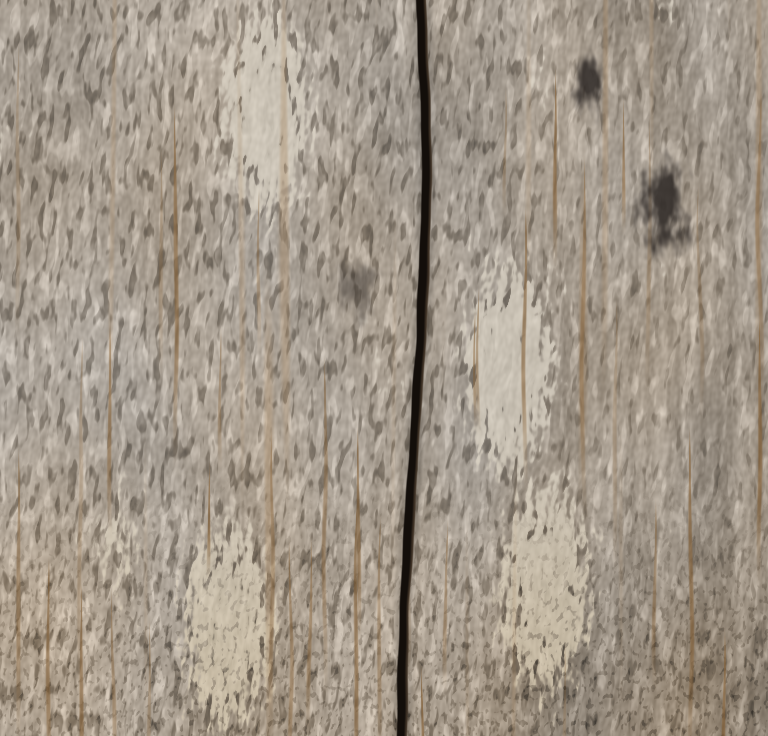
Give the GLSL for this texture, as a WebGL 2 fragment shader.

```glsl
#version 300 es
precision highp float;
// Weathered wooden board: grey fibres flecked with dark and light dashes, pale worn
// patches, ochre resin streaks, smoky knots and one long vertical crack.
// Stretched gradient noise builds a tone that is tinted, then overlaid with the marks.

uniform vec2 u_resolution;
out vec4 fragColor;

const vec3 PALE  = vec3(0.82, 0.79, 0.735);
const vec3 OCHRE = vec3(0.53, 0.40, 0.25);
const vec3 SOOT  = vec3(0.17, 0.15, 0.14);
const vec3 VOID  = vec3(0.075, 0.055, 0.04);
const vec3 LIP   = vec3(0.30, 0.24, 0.18);

vec2 hash2(vec2 p) {
    vec3 q = fract(p.xyx * vec3(0.1031, 0.1030, 0.0973));
    q += dot(q, q.yzx + 33.33);
    return fract((q.xx + q.yz) * q.zy);
}

float corner(vec2 cell, vec2 offset) {
    float a = 6.2832 * hash2(cell).x;
    return dot(vec2(cos(a), sin(a)), offset);
}

// Gradient noise, roughly -1 to 1
float noise(vec2 p) {
    vec2 i = floor(p), f = fract(p);
    vec2 u = f * f * f * (f * (f * 6.0 - 15.0) + 10.0);
    vec2 e = vec2(0.0, 1.0);
    float low  = mix(corner(i, f), corner(i + e.yx, f - e.yx), u.x);
    float high = mix(corner(i + e, f - e), corner(i + e.yy, f - e.yy), u.x);
    return 1.4 * mix(low, high, u.y);
}

float fbm(vec2 p) {
    return noise(p) + 0.5 * noise(p * 2.1 + 17.3) + 0.25 * noise(p * 4.3 + 41.7);
}

// Short fibres with crisp edges; a higher level leaves fewer of them
float flecks(vec2 p, vec2 freq, float level) {
    float n = noise(p * freq + 60.0) + 0.5 * noise(p * freq * 2.1 + 97.0);
    return smoothstep(level, level + 0.42, n);
}

// One tapering streak per column, pointed at its top end
float streaks(vec2 p, float columns, float seed) {
    float x = p.x * columns + 0.10 * noise(vec2(p.x * 3.0, p.y * 5.0) + seed);
    float id = floor(x);
    vec2 h = hash2(vec2(id + 5.0, seed));
    vec2 k = hash2(vec2(id + 31.0, seed + 9.0));
    float below = 0.1 + 0.85 * h.y - p.y;
    float len = 0.15 + 0.4 * k.x;
    float width = columns * 0.0042 * (0.3 + 0.7 * smoothstep(0.0, 0.2, below));
    float line = 1.0 - smoothstep(0.25 * width, width, abs(x - id - 0.25 - 0.5 * h.x));
    float span = smoothstep(0.0, 0.04, below) * (1.0 - smoothstep(0.6 * len, len, below));
    return line * span * (0.35 + 0.65 * k.y);
}

float blob(vec2 p, vec2 centre, vec2 radius) {
    return 1.0 - length((p - centre) / radius);
}

// Worn areas alternate between both sides of the crack
float wornPatches(vec2 p, float ragged) {
    float field = 0.62 * noise(p * vec2(9.0, 5.5) + 3.0) - 0.42;
    for (int i = 0; i < 4; i++) {
        float k = float(i), side = mod(k, 2.0);
        vec2 centre = vec2(0.31 + 0.38 * side + 0.05 * floor(k / 2.0), 0.15 + 0.35 * k);
        centre.y = fract(centre.y);
        field = max(field, blob(p, centre, vec2(0.075, 0.17)) - 0.1);
    }
    return smoothstep(0.0, 0.22, field + 0.3 * ragged);
}

float knot(vec2 p, vec2 centre, vec2 radius) {
    float smoke = 0.45 * fbm(p * vec2(38.0, 20.0)) + 0.15 * noise(p * vec2(130.0, 45.0));
    float b = blob(p, centre, radius);
    return smoothstep(0.05, 0.85, b + smoke) * smoothstep(-0.5, 0.2, b);
}

float crackCentre(float y) {
    float bend = 0.034 * smoothstep(0.0, 0.8, y) - 0.008 * smoothstep(0.8, 1.0, y);
    return 0.546 + bend + 0.0016 * noise(vec2(3.0, y * 14.0));
}

void main() {
    vec2 p = gl_FragCoord.xy / u_resolution.y;
    float pixel = 1.0 / u_resolution.y;
    float right = smoothstep(0.55, 0.85, p.x);
    float bottom = 1.0 - smoothstep(0.05, 0.45, p.y);

    // Fibres lean slightly and wander
    vec2 q = vec2(p.x - 0.10 * p.y + 0.004 * noise(p * 14.0), p.y);
    float fine = noise(q * vec2(190.0, 95.0));
    float fibre = noise(q * vec2(120.0, 24.0));
    float dark = flecks(q, vec2(88.0, 27.0), 0.12 + 0.12 * right);
    float light = flecks(q + 4.0, vec2(75.0, 22.0), 0.12);
    float specks = flecks(q + 9.0, vec2(125.0, 85.0), 0.15) * bottom;
    float grain = noise(vec2(p.x * 75.0, p.y * 1.6));

    // Tone of the grey wood
    float tone = 0.67 + 0.065 * fbm(p * vec2(5.0, 3.0)) + 0.06 * fibre + 0.055 * fine;
    tone += 0.09 * light - 0.18 * dark * (1.0 - 0.35 * right) - 0.13 * specks;
    tone += grain * mix(0.03, 0.075, right) - 0.035 * right - 0.07 * right * bottom;
    float warmth = 0.95 + 0.35 * noise(p * vec2(7.0, 3.0) + 20.0) + 0.3 * bottom;
    vec3 colour = tone + vec3(0.0, -0.04, -0.09) * warmth * min(1.0, tone * 2.0);

    // Worn patches, then resin streaks
    float worn = wornPatches(p, fibre + 0.6 * fine - dark);
    vec3 wornColour = PALE + 0.035 * fibre + 0.025 * fine - vec3(0.0, 0.02, 0.06) * bottom;
    colour = mix(colour, wornColour, 0.8 * worn * (1.0 - 0.5 * specks));
    float resin = max(streaks(p, 22.0, 2.0), streaks(p, 15.0, 8.0));
    colour = mix(colour, OCHRE + 0.09 * fibre, 0.75 * resin);
    float thread = smoothstep(0.45, 0.75, noise(vec2(p.x * 48.0 + 11.0, p.y * 0.9)));
    colour = mix(colour, OCHRE + 0.13, 0.35 * thread);

    // Knots on the right, a faint smudge beside the crack
    float soot = 0.5 * knot(p, vec2(0.485, 0.605), vec2(0.035, 0.055));
    for (int i = 0; i < 2; i++) {
        float k = float(i);
        vec2 centre = vec2(0.90 - 0.10 * k, 0.72 + 0.17 * k);
        soot = max(soot, knot(p, centre, vec2(0.045, 0.085) / (1.0 + 0.5 * k)));
    }
    colour = mix(colour, SOOT, 0.85 * soot);

    // Crack with a brown inner wall on its right
    float d = p.x - crackCentre(p.y);
    float halfWidth = 0.0068 + 0.0015 * noise(vec2(8.0, p.y * 9.0));
    float inside = 1.0 - smoothstep(-pixel, pixel, abs(d) - halfWidth);
    float shade = 1.0 - smoothstep(0.0, 0.012, abs(d) - halfWidth);
    vec3 gap = mix(VOID, LIP, smoothstep(0.3, 0.9, d / halfWidth) * 0.8);
    colour = mix(colour * (1.0 - 0.15 * shade), gap, inside);

    fragColor = vec4(clamp(colour, 0.0, 1.0), 1.0);
}
```
